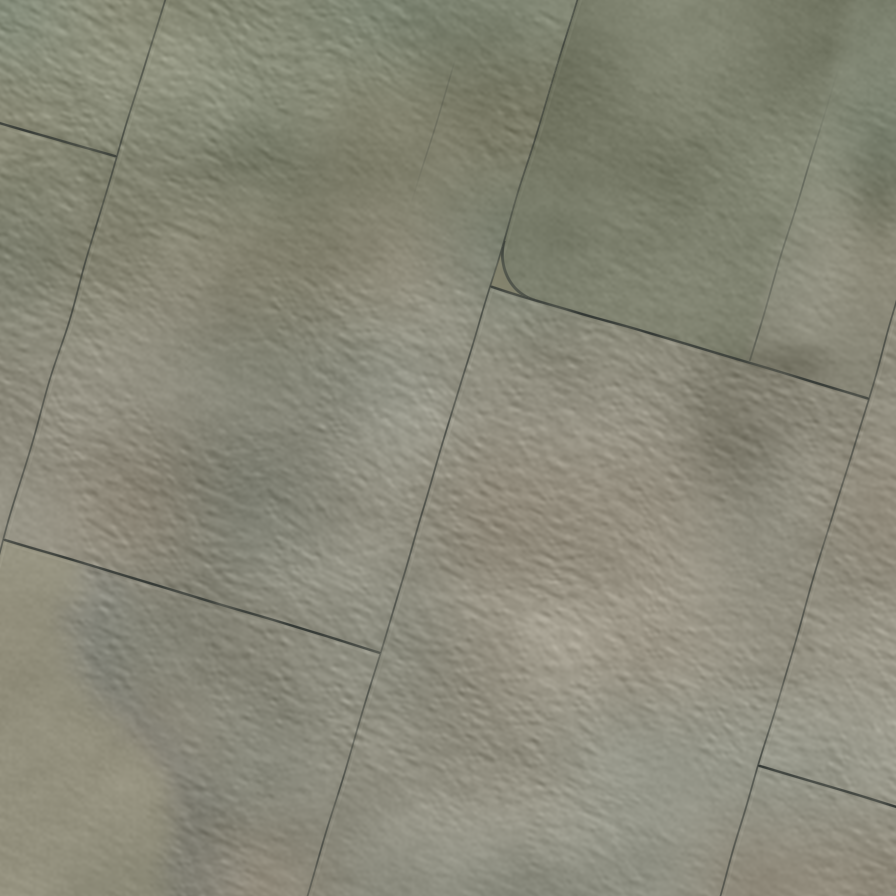
Reproduce this texture procedurally as a WebGL 1 fragment shader.

```glsl
precision highp float;

// Weathered grey-green slabs in a tilted running bond, with thin dark joints.
// A rotated grid gives the slabs; embossed, slanted noise gives the fine
// leathery ripples, and low-frequency noise gives the stains.

uniform vec2 u_resolution;

float hash(vec2 p) {
  return fract(sin(dot(p, vec2(127.1, 311.7))) * 43758.545);
}

float noise(vec2 p) {
  vec2 i = floor(p), f = fract(p);
  f = f * f * (3.0 - 2.0 * f);
  return mix(mix(hash(i), hash(i + vec2(1, 0)), f.x),
             mix(hash(i + vec2(0, 1)), hash(i + vec2(1, 1)), f.x), f.y);
}

float fbm(vec2 p) {
  float sum = 0.0, amp = 0.5;
  for (int i = 0; i < 5; i++) {
    sum += amp * noise(p);
    p = mat2(1.6, 1.2, -1.2, 1.6) * p + 7.3;
    amp *= 0.5;
  }
  return sum;
}

// Height of the wrinkled skin: short ridges falling to the right, slightly bent
float rippleHeight(vec2 p) {
  vec2 q = p + 0.012 * vec2(noise(p * 13.0), noise(p * 13.0 + 31.0));
  q = mat2(0.89, -0.45, 0.45, 0.89) * q;
  return noise(q * vec2(72.0, 150.0)) + 0.55 * noise(q * vec2(140.0, 240.0) + 17.0);
}

// Soft-edged line of the given half width
float stroke(float dist, float halfWidth, float px) {
  return 1.0 - smoothstep(halfWidth - 0.6 * px, halfWidth + 0.9 * px, abs(dist));
}

// Soft elliptical stain
float stain(vec2 p, vec2 center, vec2 radius) {
  return exp(-dot((p - center) / radius, (p - center) / radius));
}

void main() {
  float px = 1.0 / min(u_resolution.x, u_resolution.y);
  vec2 p = gl_FragCoord.xy * px;
  p.y = 1.0 - p.y;

  // Tilted slab grid: x across the columns, y down along them
  vec2 g = vec2(dot(p, vec2(0.958, 0.287)), dot(p, vec2(-0.287, 0.958)));
  g += 0.003 * (vec2(noise(p * 14.0), noise(p * 14.0 + 50.0)) - 0.5);
  float column = floor((g.x - 0.176) / 0.44);
  float odd = mod(column, 2.0);
  float start = mix(0.576, 0.14 + 0.009 * column, odd);
  float row = floor((g.y - start) / 0.872);
  float sideDist = (fract((g.x - 0.176) / 0.44 + 0.5) - 0.5) * 0.44;
  float endDist = (fract((g.y - start) / 0.872 + 0.5) - 0.5) * 0.872;
  float isMossy = step(abs(column - 1.0), 0.1) * step(abs(row + 1.0), 0.1);
  float isPatched = step(abs(column), 0.1) * step(abs(row), 0.1);

  // Base tones: faint green at the top, warm grey below
  float cloud = fbm(p * 4.0 + 3.0);
  float blotch = fbm(p * vec2(8.0, 11.0) + 20.0);
  vec3 color = mix(vec3(0.54, 0.555, 0.48), vec3(0.575, 0.565, 0.51),
                   smoothstep(0.0, 0.5, p.y + 0.3 * (cloud - 0.5)));
  color += 0.018 * (hash(vec2(column, row) + 5.0) - 0.5);
  color += 0.15 * (cloud - 0.48) + 0.13 * (blotch - 0.48);
  color += vec3(0.03, 0.0, -0.01) * (noise(p * 7.0 + 80.0) - 0.5);

  // Dark mossy slab with a paler strip along its right side
  float strip = smoothstep(0.90, 0.925, g.x);
  color = mix(color, vec3(0.46, 0.475, 0.4) + 0.15 * (blotch - 0.45) + 0.09 * (p.y - 0.15),
              isMossy * mix(0.72, 0.15, strip));

  // Smooth ochre patch with a bluish rim on the lower left slab
  float rim = p.x - 0.085 - 0.12 * smoothstep(0.72, 0.92, p.y) - 0.09 * (blotch - 0.48);
  float patchMask = isPatched * (1.0 - smoothstep(-0.03, 0.025, rim));
  color = mix(color, vec3(0.575, 0.565, 0.485) + 0.16 * (blotch - 0.48), 0.7 * patchMask);
  color -= vec3(0.035, 0.028, 0.018) * isPatched * exp(-pow((rim - 0.03) / 0.035, 2.0));

  // Broad stains and a few darker smudges
  float smudge = 0.06 * stain(p, vec2(0.54, 0.09), vec2(0.07, 0.08))
               + 0.06 * stain(p, vec2(0.81, 0.47), vec2(0.06, 0.10))
               + 0.09 * stain(p, vec2(0.89, 0.405), vec2(0.045, 0.02))
               + 0.07 * stain(p, vec2(0.98, 0.22), vec2(0.03, 0.06))
               + 0.05 * stain(p, vec2(0.25, 0.53), vec2(0.12, 0.06))
               + 0.03 * stain(p, vec2(0.62, 0.62), vec2(0.10, 0.03));
  color -= smudge * (0.4 + 1.2 * blotch);

  // Ripples lit from the upper right, weaker on smooth areas
  vec2 toLight = vec2(0.0009, -0.0018);
  float relief = rippleHeight(p - toLight) - rippleHeight(p + toLight);
  float roughness = mix(0.45, 1.0, smoothstep(0.35, 0.6, fbm(p * 5.0 + 60.0)));
  roughness *= (1.0 - 0.7 * patchMask) * (1.0 - 0.5 * isMossy);
  color += 0.085 * relief * roughness;
  color += 0.022 * (noise(p * 260.0) - 0.5);

  // Joints: long sides thin, ends darker, each with a pale worn lip
  float wear = 0.55 + 0.45 * noise(p * 40.0);
  float joint = max(0.75 * stroke(sideDist, 0.0008, px), stroke(endDist, 0.0012, px));
  float nearest = min(abs(sideDist), abs(endDist));
  color -= 0.04 * exp(-nearest / 0.006) * blotch;
  color += 0.03 * (stroke(sideDist - 0.004, 0.001, px) + stroke(endDist - 0.004, 0.001, px)) * wear;

  // Rounded corner of the mossy slab and two faint inner seams
  vec2 corner = g - vec2(0.669, 0.096);
  float inCorner = isMossy * step(corner.x, 0.0) * step(0.0, corner.y);
  float arc = length(corner) - 0.053;
  color = mix(color, vec3(0.53, 0.52, 0.43), 0.7 * inCorner * smoothstep(0.0, 0.003, arc));
  joint = max(joint, 0.85 * inCorner * stroke(arc, 0.0014, px));
  joint = max(joint, 0.5 * isMossy * stroke(g.x - 0.917, 0.0008, px) * smoothstep(-0.22, 0.0, g.y));
  float fade = smoothstep(-0.09, -0.04, g.y) * (1.0 - smoothstep(0.0, 0.1, g.y));
  joint = max(joint, 0.35 * fade * stroke(g.x - 0.505, 0.0007, px));

  color = mix(color, vec3(0.2, 0.22, 0.205), joint * wear);
  gl_FragColor = vec4(clamp(color, 0.0, 1.0), 1.0);
}
```
